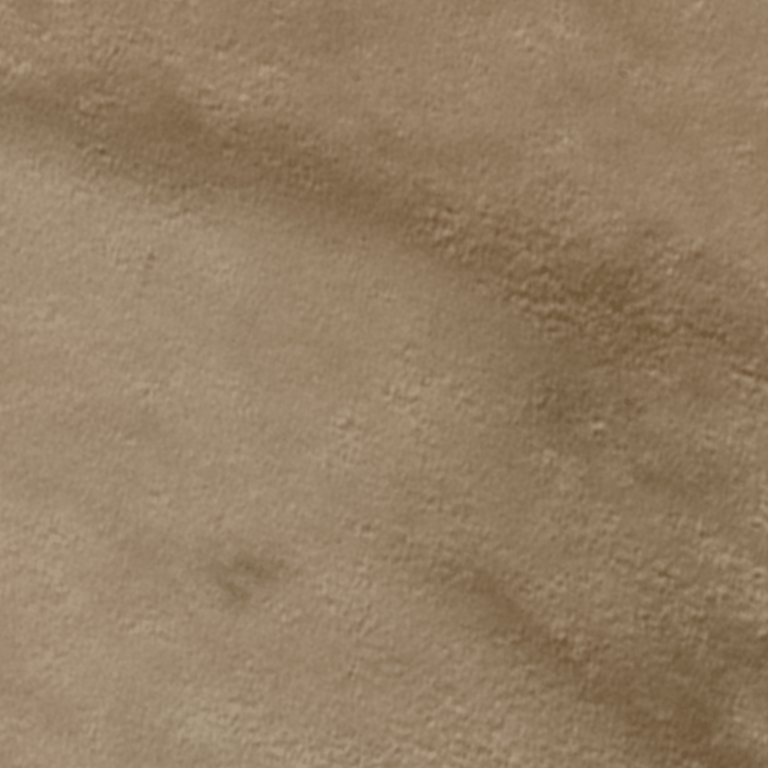
This texture is drawn by a WebGL 2 fragment shader. Its source:

```glsl
#version 300 es
precision highp float;
// Weathered earth: soft slanting bands of darker soil over pale dust.
// Broad tones are bands and blots warped by layered cellular noise;
// fine grit is the same noise shaded as a low relief.

uniform vec2 u_resolution;
out vec4 fragColor;

vec3 hash3(vec2 cell) {
    vec3 q = fract(cell.xyx * vec3(0.1031, 0.1030, 0.0973));
    q += dot(q, q.yxz + 33.33);
    return fract((q.xxy + q.yzz) * q.zyx);
}

// Signed soft bumps, one jittered per cell, summed over the neighbours.
float cellNoise(vec2 p) {
    vec2 cell = floor(p);
    float sum = 0.0;
    for (int j = -1; j <= 1; j++) {
        for (int i = -1; i <= 1; i++) {
            vec2 c = cell + vec2(i, j);
            vec3 h = hash3(c);
            vec2 d = p - c - h.xy;
            float bump = max(0.0, 1.0 - dot(d, d));
            sum += (2.0 * h.z - 1.0) * bump * bump;
        }
    }
    return sum;
}

float layeredNoise(vec2 p) {
    float sum = 0.0, weight = 0.6;
    for (int k = 0; k < 5; k++) {
        sum += weight * cellNoise(p);
        p = mat2(1.6, 1.2, -1.2, 1.6) * p + 17.3;
        weight *= 0.6;
    }
    return sum;
}

// Grit lit from the upper left.
float relief(vec2 p) {
    return cellNoise(p) - cellNoise(p + vec2(-0.4, 0.45));
}

float bell(float x, float width) {
    return exp(-x * x / (width * width));
}

float blot(vec2 p, vec2 centre, vec2 size) {
    vec2 d = (p - centre) / size;
    return exp(-dot(d, d));
}

void main() {
    vec2 p = gl_FragCoord.xy / u_resolution.y;
    vec2 slant = vec2(dot(p, vec2(0.87, -0.5)), dot(p, vec2(0.5, 0.87)));

    // Cloudy variation drawn out along the slant
    float cloud = layeredNoise(slant * vec2(4.0, 7.5) + 5.0);
    float mottle = layeredNoise(slant * vec2(14.0, 22.0) + 31.0);
    vec2 w = p + 0.05 * vec2(mottle, cloud);

    // Upper band, lower right band and a few damp blots
    float upper = w.y - 0.89 + 0.35 * w.x;
    float upperBand = bell(upper, upper < 0.0 ? 0.06 : 0.1);
    float lowerBand = bell(w.y - 0.24 + 0.75 * (w.x - 0.6), 0.055)
                    * smoothstep(0.42, 0.65, w.x);
    float damp = blot(w, vec2(0.74, 0.47), vec2(0.12, 0.14))
               + blot(w, vec2(0.26, 0.25), vec2(0.075, 0.035))
               + 0.9 * blot(w, vec2(0.95, 0.15), vec2(0.12, 0.13));
    damp *= clamp(0.9 - 0.8 * mottle, 0.2, 1.6);

    // Pale dust below the upper band, fading to the right
    float below = smoothstep(0.03, -0.1, upper);
    float dust = below * smoothstep(0.9, 0.05, w.x);

    float tone = 0.13 + 1.15 * dust - 0.4 * below * smoothstep(0.4, 0.8, w.x)
               - 1.75 * upperBand - 1.75 * lowerBand - 1.4 * damp
               + 0.62 * cloud + 0.62 * mottle;

    // Crumbly ground gathers along the bands and at the lower right
    float patches = cellNoise(slant * vec2(24.0, 38.0) + 13.0);
    float rough = smoothstep(0.1, 1.2, 0.3 + 0.45 * cloud + 0.4 * mottle
                + 0.45 * patches + 0.5 * upperBand * smoothstep(0.3, 0.7, p.x)
                + 0.5 * smoothstep(0.0, 0.8, p.x - 0.6 * p.y) * below);

    // Coarse crumbs, fine grains and a faint grit
    float crumbs = relief(slant * vec2(80.0, 110.0));
    float grains = relief(p * vec2(165.0, 130.0) + 9.0);
    float grit = cellNoise(p * 210.0 + 3.0);
    tone += crumbs * (0.15 + 1.1 * rough)
          + grains * (0.42 + 0.6 * rough) + 0.35 * grit;

    // Rare dark specks
    float speck = cellNoise(slant * vec2(55.0, 80.0) + 71.0);
    tone -= 0.9 * smoothstep(1.25, 1.7, speck);

    // Soil ramp, shifted between rosy and olive
    tone = clamp(tone, -3.2, 2.3);
    vec3 colour = vec3(0.578, 0.493, 0.389) + tone * vec3(0.043, 0.046, 0.049);
    float rosy = 0.6 * smoothstep(-0.1, 0.15, upper) - 0.15
               - 0.35 * damp + 0.4 * cellNoise(slant * vec2(5.0, 8.0) + 50.0);
    colour += rosy * vec3(0.010, -0.003, -0.006);
    fragColor = vec4(colour, 1.0);
}
```
